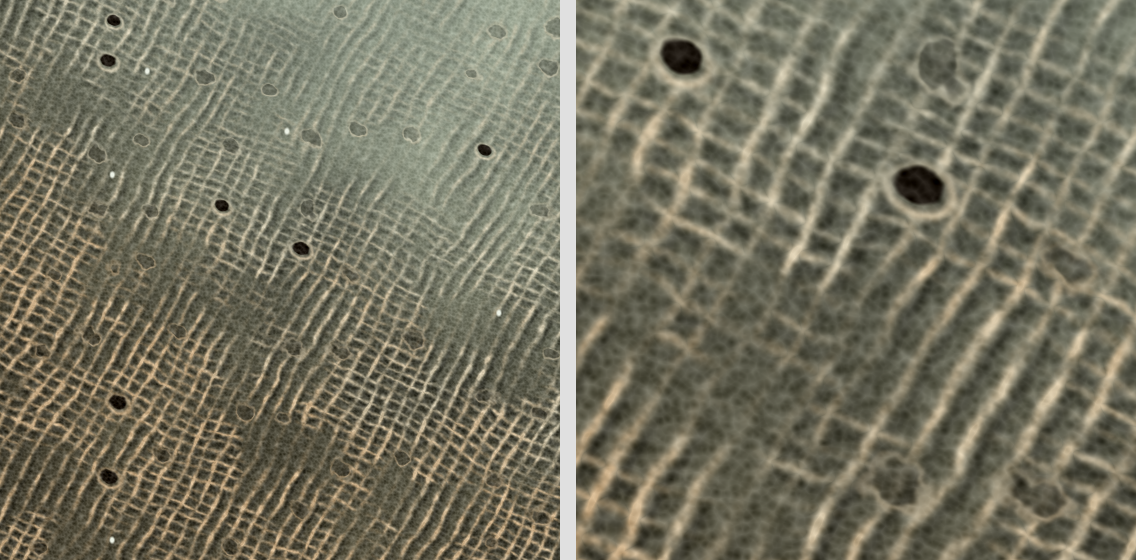
Left, the full canvas; right, a detail of the centre.
Write a Shadertoy shader that draws this texture.

```glsl
const vec3 SHADE = vec3(0.27, 0.24, 0.175);
const vec3 MOSS  = vec3(0.405, 0.41, 0.345);
const vec3 HAZE  = vec3(0.60, 0.64, 0.57);
const vec3 TAN   = vec3(0.85, 0.73, 0.57);
const vec3 PALE  = vec3(0.83, 0.80, 0.70);
const vec3 PIT   = vec3(0.10, 0.075, 0.05);

vec2 hash2(vec2 p) {
    vec3 q = fract(p.xyx * vec3(0.1031, 0.1030, 0.0973));
    q += dot(q, q.yzx + 33.33);
    return fract((q.xx + q.yz) * q.zy);
}

// Layered, rotated sines: smooth and irregular, roughly -1 to 1
float waves(vec2 p) {
    float sum = 0.0, amp = 0.5;
    for (int i = 0; i < 5; i++) {
        p = mat2(0.8, -0.6, 0.6, 0.8) * p * 1.6 + 1.7;
        sum += amp * sin(p.x + 1.3 * sin(p.y));
        amp *= 0.65;
    }
    return sum;
}

// Distance to the nearest scattered point
float cellular(vec2 p) {
    vec2 id = floor(p);
    float nearest = 2.0;
    for (int y = -1; y <= 1; y++)
    for (int x = -1; x <= 1; x++) {
        vec2 cell = id + vec2(x, y);
        nearest = min(nearest, length(cell + hash2(cell) - p));
    }
    return nearest;
}

// Parallel ridges, one per unit of x, each with its own offset and strength
float ridges(float x, float along, float width, float seed) {
    vec2 rnd = hash2(vec2(floor(x) + 50.0, seed));
    float d = fract(x) - 0.5 - 0.25 * (rnd.x - 0.5);
    float strength = 0.78 + 0.22 * sin(along * 31.0 + rnd.y * 6.28);
    return strength * exp(-d * d / (width * width));
}

// Scattered pores: x = rim, y = dark hollow, z = cleared area
vec3 pores(vec2 p, float spacing) {
    vec2 id = floor(p / spacing);
    vec3 result = vec3(0.0);
    for (int y = -1; y <= 1; y++)
    for (int x = -1; x <= 1; x++) {
        vec2 cell = id + vec2(x, y);
        vec2 kind = hash2(cell + 37.0);
        if (kind.x > 0.58) continue;
        vec2 center = (cell + 0.15 + 0.7 * hash2(cell + 13.0)) * spacing;
        vec2 d = p - center;
        float open = step(kind.x + 0.1 * center.x, 0.14);
        float radius = mix(0.012, 0.018, kind.y) * (1.0 + 0.1 * open);
        d = vec2(d.x + 0.3 * d.y, d.y * 1.15);
        float wobble = 0.45 * waves(p * 50.0) * (1.0 - 0.7 * open);
        float r = length(d) / radius + wobble;
        float rim = exp(-pow((r - 1.0) / 0.22, 2.0));
        float lower = 0.8 - 0.25 * clamp(d.y / radius, -1.0, 1.0);
        float hollow = smoothstep(0.95, 0.7, r + 0.25 * (0.6 - d.y / radius) * open);
        result = max(result, vec3(rim * lower * mix(0.65, 1.0, open),
                                  hollow * mix(0.2, 1.0, open),
                                  smoothstep(1.5, 0.9, r)));
    }
    return result;
}

// Sparse bright specks
float glints(vec2 p, float spacing) {
    vec2 cell = floor(p / spacing);
    vec2 d = p - (cell + 0.2 + 0.6 * hash2(cell + 5.0)) * spacing;
    float present = step(hash2(cell + 29.0).x, 0.13);
    return present * smoothstep(0.0065, 0.002, length(d * vec2(1.0, 0.75)));
}

void mainImage(out vec4 fragColor, in vec2 fragCoord) {
    vec2 p = fragCoord / iResolution.y;

    // Light falls from the upper right, warmth gathers at the lower left
    float light = smoothstep(0.9, 0.05, distance(p * vec2(0.85, 1.0), vec2(0.66, 1.08)));
    float warmth = smoothstep(1.2, 0.2, p.x * 0.6 + p.y);
    vec3 color = mix(MOSS, HAZE, light);
    color = mix(color, SHADE, 0.6 * warmth);
    color *= 1.0 + 0.13 * waves(p * 5.0 + 21.0);

    // Bent weave axes
    vec2 bend = 0.015 * vec2(waves(p * 4.0), waves(p * 4.0 + 8.0));
    bend += 0.0026 * vec2(waves(p * 38.0), waves(p * 38.0 + 4.0));
    float u = dot(p, vec2(0.87, -0.49)) + bend.x;
    float v = dot(p, vec2(0.42, 0.91)) + bend.y;

    // Long ridges everywhere, cross ridges in patches
    float netPatch = smoothstep(-0.35, 0.2, waves(p * 9.0 + 9.0)) * (1.0 - 0.75 * light);
    float longPatch = 0.25 + 0.75 * smoothstep(-0.55, 0.05, waves(p * 10.0 + 3.0));
    longPatch = max(longPatch, netPatch) * (1.0 - 0.6 * light);
    float longRidge = ridges(u * 38.0, v, 0.155, 1.0) * longPatch;
    float crossRidge = ridges(v * 54.0, u, 0.17, 7.0) * netPatch * 0.75;
    float beads = 1.0 + 0.55 * waves(p * 85.0);
    float weave = clamp(max(longRidge, crossRidge) * beads + 0.3 * longRidge * crossRidge, 0.0, 1.0);
    float shadow = max(ridges(u * 38.0 - 0.34, v, 0.19, 1.0) * longPatch,
                       ridges(v * 54.0 + 0.4, u, 0.22, 7.0) * netPatch);

    vec3 pore = pores(p, 0.115);
    weave *= 1.0 - 0.75 * pore.z;
    vec3 ridgeColor = mix(PALE, TAN, smoothstep(0.0, 0.85, warmth + 0.25 * waves(p * 9.0)));
    ridgeColor *= 1.0 - 0.06 * warmth;

    color *= 1.0 - 0.36 * shadow * (1.0 - weave);
    color = mix(color, ridgeColor, weave);

    // Pores, fine grain and specks
    color = mix(color, ridgeColor, pore.x * 0.85);
    color = mix(color, PIT, pore.y * 0.95);
    float grain = 0.7 * cellular(p * 165.0) + 0.7 * cellular(vec2(u * 100.0, v * 165.0)) - 0.68;
    grain += 0.3 * waves(p * 120.0);
    color += 0.17 * grain * (1.0 - 0.35 * light);
    color = mix(color, vec3(0.93, 0.95, 0.9), glints(p, 0.16));

    fragColor = vec4(clamp(color, 0.0, 1.0), 1.0);
}
```
